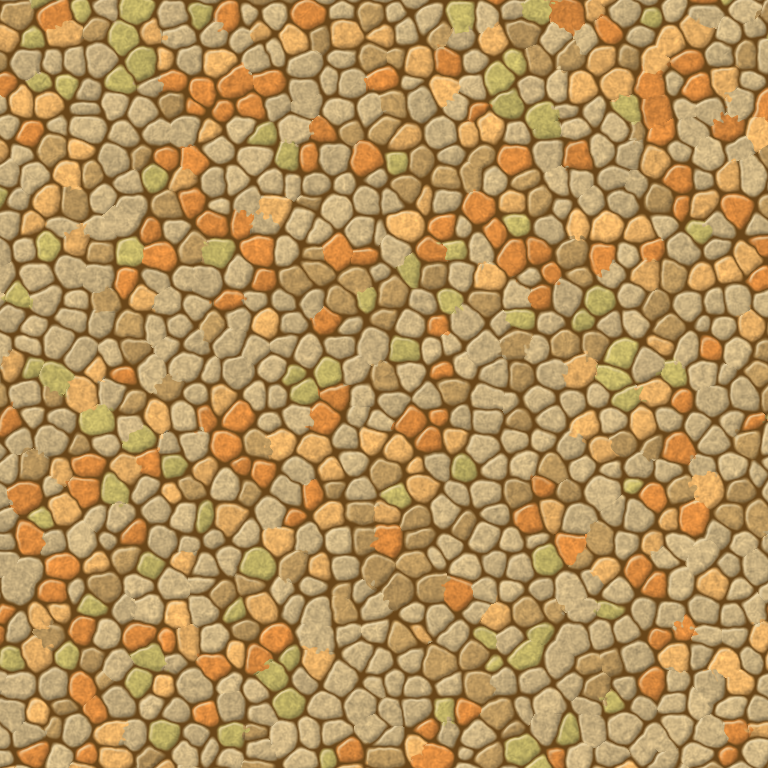
Reproduce this texture procedurally as a Shadertoy shader.

```glsl
#define ROWS 32.0
#define CELL vec2(1.2, 1.0)
#define JITTER 0.66
#define SIZE_SPREAD 0.34
#define CORNER_SHARPNESS 10.0
#define JOINED_SHARE 0.13
#define GRAIN 0.2
#define LIGHT_DIR normalize(vec2(-1.0, 1.2))
#define GROOVE_COLOUR vec3(0.41, 0.275, 0.10)
#define RIM_COLOUR vec3(0.95, 0.87, 0.70)

vec2 hash2(vec2 p) {
    vec3 q = fract(p.xyx * vec3(0.1031, 0.1030, 0.0973));
    q += dot(q, q.yzx + 33.33);
    return fract((q.xx + q.yz) * q.zy);
}

float gradientDot(vec2 corner, vec2 offset) {
    return dot(hash2(corner) * 2.0 - 1.0, offset);
}

float gradientNoise(vec2 p) {
    vec2 i = floor(p), f = fract(p);
    vec2 u = f * f * f * (f * (f * 6.0 - 15.0) + 10.0);
    vec2 e = vec2(1.0, 0.0);
    float low = mix(gradientDot(i, f), gradientDot(i + e, f - e), u.x);
    float high = mix(gradientDot(i + e.yx, f - e.yx), gradientDot(i + 1.0, f - 1.0), u.x);
    return mix(low, high, u.y);
}

// Stone centre in xy, size weight in z
vec3 stoneSite(vec2 id) {
    vec2 stagger = vec2(0.5 * mod(id.y, 2.0) - 0.25, 0.0);
    vec2 jitter = JITTER * (hash2(id) - 0.5);
    return vec3((id + 0.5 + stagger + jitter) * CELL, SIZE_SPREAD * hash2(id + 31.7).x);
}

vec3 stoneColour(vec2 id) {
    vec2 h = hash2(id + 71.3);
    vec3 colour = vec3(0.79, 0.69, 0.50);                    // beige
    if (h.x > 0.50) colour = vec3(0.72, 0.58, 0.36);         // tan
    if (h.x > 0.63) colour = vec3(0.91, 0.69, 0.40);         // peach
    if (h.x > 0.76) colour = vec3(0.85, 0.54, 0.25);         // orange
    if (h.x > 0.89) colour = vec3(0.75, 0.69, 0.39);         // olive
    return colour * (0.94 + 0.12 * h.y);
}

void mainImage(out vec4 fragColor, in vec2 fragCoord) {
    vec2 p = fragCoord / iResolution.y * ROWS;
    float pixel = ROWS / iResolution.y;
    p += 0.1 * vec2(gradientNoise(p * 2.2), gradientNoise(p * 2.2 + 57.0));

    // Owning stone: weighted nearest centre
    vec2 home = floor(p / CELL), owner = home;
    float best = 1e5;
    for (int y = -2; y <= 2; y++)
    for (int x = -2; x <= 2; x++) {
        vec2 id = home + vec2(x, y);
        vec3 s = stoneSite(id);
        float power = dot(p - s.xy, p - s.xy) - s.z;
        if (power < best) { best = power; owner = id; }
    }

    // Rounded edge distance and outward normal; some neighbours join raggedly
    vec2 centre = stoneSite(owner).xy;
    vec3 colour = stoneColour(owner);
    float ragged = 0.45 * gradientNoise(p * 3.5 + 19.0);
    float total = 1e-4;
    vec2 normal = vec2(0.0);
    for (int y = -2; y <= 2; y++)
    for (int x = -2; x <= 2; x++) {
        if (x == 0 && y == 0) continue;
        vec2 step2 = vec2(x, y), id = owner + step2;
        vec3 s = stoneSite(id);
        vec2 across = s.xy - centre;
        float gap = max(length(across), 0.05);
        float d = (dot(p - s.xy, p - s.xy) - s.z - best) / (2.0 * gap);
        if (hash2(owner + id + 113.0).x < JOINED_SHARE) {
            float side = sign(dot(step2, vec2(1.0, 5.0)));
            float seam = smoothstep(-pixel, pixel, d + side * ragged);
            colour = mix(stoneColour(id), colour, seam);
        } else {
            float w = exp(-CORNER_SHARPNESS * d);
            total += w;
            normal += w * across / gap;
        }
    }
    float edge = -log(total) / CORNER_SHARPNESS;
    float lit = dot(normal / total, LIGHT_DIR);

    // Mottled face
    float mottle = gradientNoise(p * 3.6) + 0.8 * gradientNoise(p * 8.0 + 7.0);
    colour *= 1.0 + GRAIN * mottle;

    // Bright rim towards the light, soft shade away from it
    float rim = smoothstep(0.04, 0.11, edge) * (1.0 - smoothstep(0.11, 0.21, edge));
    colour = mix(colour, RIM_COLOUR, 0.75 * rim * max(lit, 0.0));
    colour *= 1.0 - 0.3 * max(-lit, 0.0) * (1.0 - smoothstep(0.06, 0.28, edge));

    // Grooves
    colour = mix(GROOVE_COLOUR, colour, smoothstep(-0.03, 0.10, edge));
    fragColor = vec4(clamp(colour, 0.0, 1.0), 1.0);
}
```
